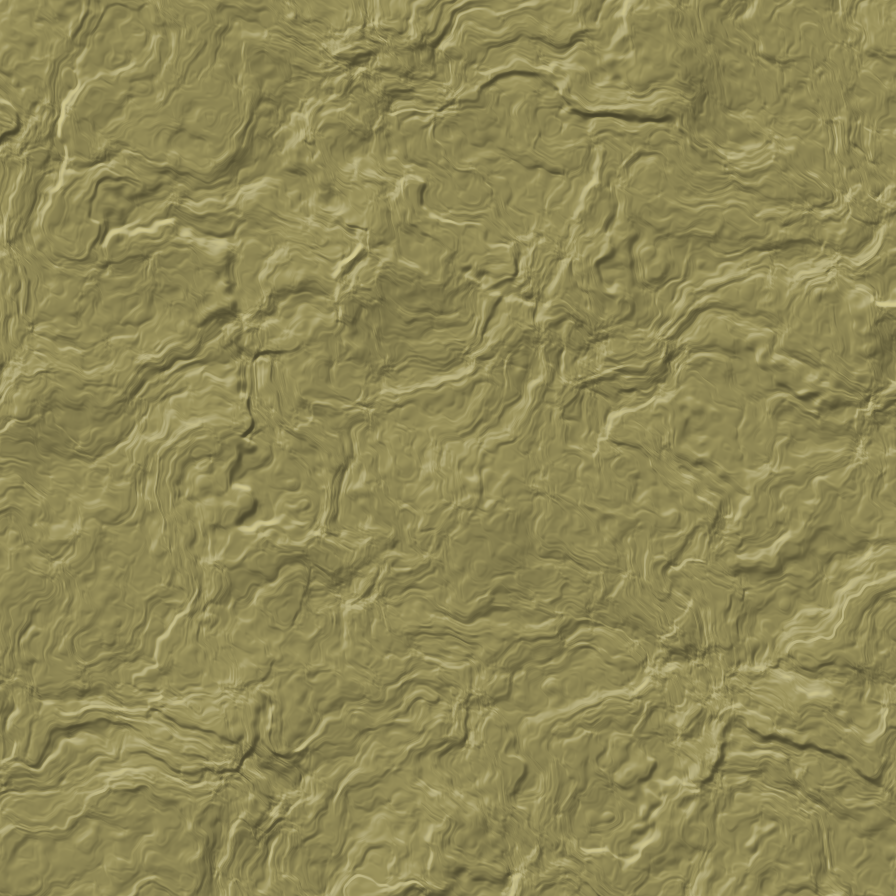
A Shadertoy shader for this texture:

```glsl
// Crumpled olive rock face, lit from the upper left.
// A warped height field of cellular plates and creased noise octaves is
// sampled twice along the light direction; the slope picks the tone.

const vec2 LIGHT_DIR = vec2(-0.53, 0.85);
const float SLOPE_STEP = 0.0016;
const float MEAN_TONE = 0.558;
const float TONE_CONTRAST = 0.072;
const vec3 OLIVE = vec3(1.0, 0.945, 0.59);
const vec3 PALE_TINT = vec3(0.0, 0.01, 0.07);
const mat2 OCTAVE_TURN = mat2(0.8, 0.6, -0.6, 0.8);

vec3 hash3(vec2 cell) {
    vec3 q = fract(cell.xyx * vec3(0.1031, 0.1030, 0.0973));
    q += dot(q, q.yxz + 33.33);
    return fract((q.xxy + q.yzz) * q.zyx);
}

// Dot product of a random unit gradient with the offset from its corner.
float cornerSlope(vec2 cell, vec2 corner, vec2 local) {
    float angle = 6.28318 * hash3(cell + corner).x;
    return dot(vec2(cos(angle), sin(angle)), local - corner);
}

float gradientNoise(vec2 p) {
    vec2 cell = floor(p), f = fract(p);
    vec2 blend = f * f * f * (f * (f * 6.0 - 15.0) + 10.0);
    float low = mix(cornerSlope(cell, vec2(0, 0), f), cornerSlope(cell, vec2(1, 0), f), blend.x);
    float high = mix(cornerSlope(cell, vec2(0, 1), f), cornerSlope(cell, vec2(1, 1), f), blend.x);
    return mix(low, high, blend.y);
}

// Octaves of equal steepness; crease folds each one into soft ridges.
float layeredNoise(vec2 p, float frequency, int octaves, float crease) {
    float sum = 0.0;
    for (int i = 0; i < octaves; i++) {
        float n = gradientNoise(p * frequency + float(i) * 19.7);
        float ridge = -sqrt(n * n + 0.003);
        sum += mix(n, ridge, crease) / frequency;
        p = OCTAVE_TURN * p;
        frequency *= 2.0;
    }
    return sum;
}

// Cellular plates of random height, joined by narrow smooth cliffs.
float plates(vec2 p, float sharpness) {
    vec2 cell = floor(p), f = fract(p);
    float total = 0.0, weightSum = 0.0;
    for (int y = -1; y <= 1; y++) {
        for (int x = -1; x <= 1; x++) {
            vec2 offset = vec2(x, y);
            vec3 random = hash3(cell + offset);
            vec2 toCentre = offset + random.xy - f;
            float weight = exp(-sharpness * dot(toCentre, toCentre));
            total += weight * random.z;
            weightSum += weight;
        }
    }
    return total / weightSum;
}

vec2 crumple(vec2 p) {
    return p + 0.65 * vec2(layeredNoise(p + 3.1, 4.0, 5, 0.0),
                           layeredNoise(p + 8.6, 4.0, 5, 0.0));
}

float rockHeight(vec2 p) {
    vec2 q = crumple(p);
    float foldMask = smoothstep(-0.2, 0.35, gradientNoise(p * 5.0 + 41.0));
    float folds = 0.07 * foldMask * plates(q * 8.0 + 5.0, 22.0);
    float chips = 0.014 * plates(OCTAVE_TURN * q * 20.0 + 70.0, 18.0);
    float grain = 0.6 * layeredNoise(q + 12.0, 9.0, 5, 0.45);
    return folds + chips + grain;
}

// Slope facing the light, with the extremes softly compressed.
float reliefShade(vec2 p) {
    vec2 reach = LIGHT_DIR * SLOPE_STEP;
    float slope = (rockHeight(p - reach) - rockHeight(p + reach)) / (2.0 * SLOPE_STEP);
    return slope / sqrt(1.0 + 0.06 * slope * slope);
}

vec3 rockColour(float tone) {
    return tone * OLIVE + PALE_TINT * smoothstep(0.6, 0.72, tone);
}

void mainImage(out vec4 fragColor, in vec2 fragCoord) {
    vec2 p = fragCoord / iResolution.y;
    float tone = MEAN_TONE + TONE_CONTRAST * reliefShade(p);
    fragColor = vec4(rockColour(tone), 1.0);
}
```
